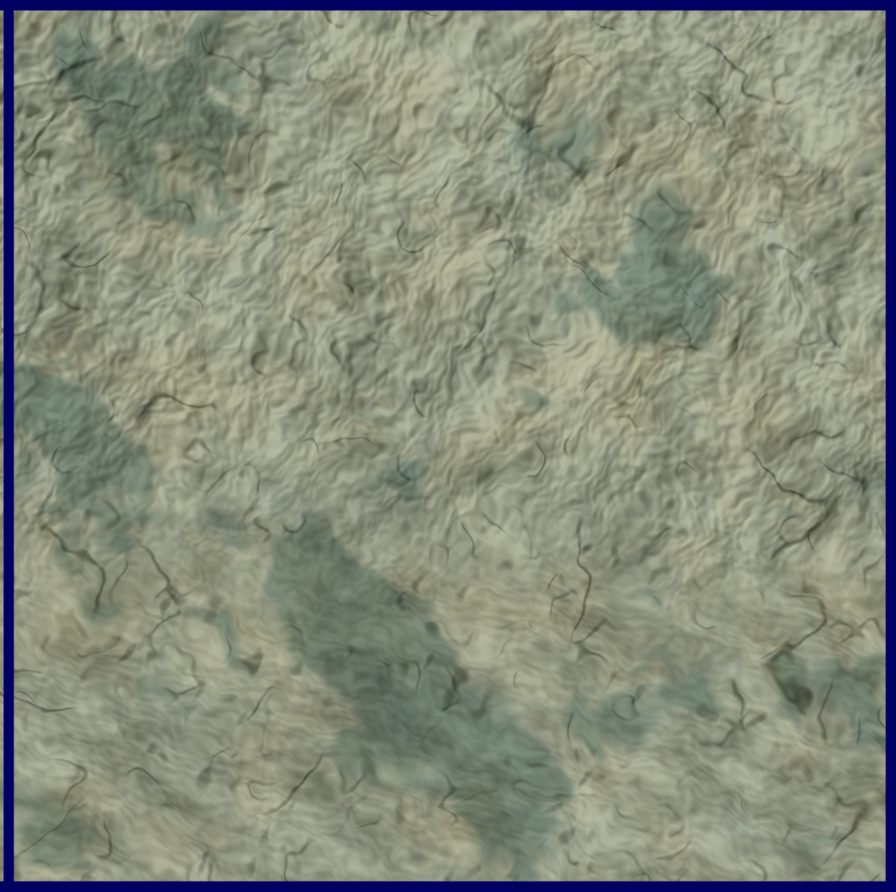
Reproduce this texture procedurally as a WebGL 2 fragment shader.

```glsl
#version 300 es
precision highp float;
// A weathered grey-green stone slab set in dark blue joints.
// Warped gradient noise gives grain, side-lit relief and streaks;
// masked noise contours give thin cracks, low frequencies give green stains.

uniform vec2 u_resolution;
out vec4 fragColor;

const vec3 STONE = vec3(0.585, 0.602, 0.512);
const vec3 STAIN = vec3(0.69, 0.77, 0.78);      // multiplies the stone
const vec3 WARM = vec3(0.022, 0.0, -0.022);
const vec3 JOINT = vec3(0.0, 0.0, 0.39);
const vec2 SLAB_MIN = vec2(0.0155, 0.0120);
const vec2 SLAB_MAX = vec2(0.9885, 0.9883);
const float SLIVER = 0.0040;                    // neighbouring slab at the left
const float EDGE = 0.0012;
const float GRAIN_SCALE = 15.0;
const float GRAIN_CONTRAST = 0.125;
const float RELIEF_CONTRAST = 0.34;
const float CLOUD_CONTRAST = 0.075;
const float CRACK_DEPTH = 0.17;
const float PIT_DEPTH = 0.15;
const vec2 LIGHT_STEP = vec2(-0.0028, 0.0030);
const vec2 STEEP = vec2(0.47, 0.88);            // grain of the upper part
const vec2 FALLING = vec2(0.80, -0.60);         // streaks of the lower part

uint scramble(uint n) {
  n = (n ^ (n >> 16)) * 0x7feb352dU;
  n = (n ^ (n >> 15)) * 0x846ca68bU;
  return n ^ (n >> 16);
}

vec2 gradientAt(ivec2 cell) {
  uint h = scramble(uint(cell.x) + scramble(uint(cell.y)));
  float angle = float(h >> 8) * 6.28318 / 16777216.0;
  return vec2(cos(angle), sin(angle));
}

float gradientNoise(vec2 p) {
  ivec2 i = ivec2(floor(p));
  vec2 f = fract(p);
  vec2 u = f * f * f * (f * (f * 6.0 - 15.0) + 10.0);
  float a = dot(gradientAt(i), f);
  float b = dot(gradientAt(i + ivec2(1, 0)), f - vec2(1, 0));
  float c = dot(gradientAt(i + ivec2(0, 1)), f - vec2(0, 1));
  float d = dot(gradientAt(i + ivec2(1, 1)), f - vec2(1, 1));
  return mix(mix(a, b, u.x), mix(c, d, u.x), u.y);
}

float fbm(vec2 p, float gain) {
  float sum = 0.0, amp = 1.0;
  for (int i = 0; i < 4; i++) {
    sum += amp * gradientNoise(p);
    p = mat2(0.96, 0.28, -0.28, 0.96) * p * 2.03 + 17.3;
    amp *= gain;
  }
  return sum;
}

// Coordinates that lengthen features along a direction
vec2 stretch(vec2 p, vec2 along, float ratio) {
  return vec2(dot(p, along) / ratio, dot(p, vec2(-along.y, along.x)));
}

float surfaceHeight(vec2 p, float streaky) {
  float grain = fbm(stretch(p, STEEP, 1.35) * GRAIN_SCALE, 0.68);
  float streaks = fbm(stretch(p, FALLING, 2.3) * GRAIN_SCALE * 1.2 + 40.0, 0.66);
  return mix(grain, streaks, streaky);
}

// Thin broken lines along the zero contour of a noise
float cracks(vec2 p, float scale, float width) {
  float line = 1.0 - smoothstep(0.0, width * scale, abs(gradientNoise(p * scale)));
  return line * smoothstep(0.08, 0.34, gradientNoise(p * scale * 0.8 + 71.0));
}

vec3 stone(vec2 p) {
  vec2 warp = vec2(fbm(p * 7.0 + 3.1, 0.6), fbm(p * 7.0 + 55.7, 0.6));
  vec2 q = p + 0.020 * warp;

  // Region of falling streaks
  float streaky = smoothstep(0.50, 0.28, p.y + 0.22 * gradientNoise(p * 3.0 + 9.0));
  float height = surfaceHeight(q, streaky);
  float relief = height - surfaceHeight(q + LIGHT_STEP, streaky);

  // Green stains, densest along a falling band
  vec2 band = stretch(p - vec2(0.36, 0.27), FALLING, 3.0);
  float stainField = fbm(stretch(q, FALLING, 1.4) * 5.5 + 23.0, 0.6)
    + 0.42 * exp(-dot(band, band) * 80.0) + 0.16 * height;
  float stain = smoothstep(0.24, 0.52, stainField);

  // Cracks and pits
  float crack = cracks(q + 0.008 * warp.yx, 9.0, 0.0042)
    + 0.8 * cracks(q * 1.03 + 5.0, 23.0, 0.0038);
  float pit = smoothstep(0.22, 0.52, gradientNoise(stretch(q, STEEP, 1.6) * 54.0 + 31.0));
  pit *= smoothstep(-0.25, 0.3, gradientNoise(p * 9.0 + 13.0));

  float cloud = fbm(p * 4.0 + 80.0, 0.6);
  float tone = GRAIN_CONTRAST * height + RELIEF_CONTRAST * relief + CLOUD_CONTRAST * cloud
    - CRACK_DEPTH * min(crack, 1.0) - PIT_DEPTH * pit;
  tone = min(tone, 0.09 + 0.45 * (tone - 0.09));  // compress the highlights
  vec3 color = STONE + tone * vec3(1.0, 1.0, 0.93);
  color += WARM * fbm(q * 8.0 + 62.0, 0.6);
  return color * mix(vec3(1.0), STAIN, stain * 0.9);
}

void main() {
  vec2 uv = gl_FragCoord.xy / u_resolution;
  vec2 p = gl_FragCoord.xy / u_resolution.y;

  // Slab outline and the sliver beside the left joint
  vec2 edge = max(vec2(EDGE), 0.7 / u_resolution);
  vec2 inside = smoothstep(SLAB_MIN - edge, SLAB_MIN + edge, uv)
    * (1.0 - smoothstep(SLAB_MAX - edge, SLAB_MAX + edge, uv));
  inside.x += 1.0 - smoothstep(SLIVER - edge.x, SLIVER + edge.x, uv.x);

  fragColor = vec4(mix(JOINT, clamp(stone(p), 0.0, 1.0), inside.x * inside.y), 1.0);
}
```
